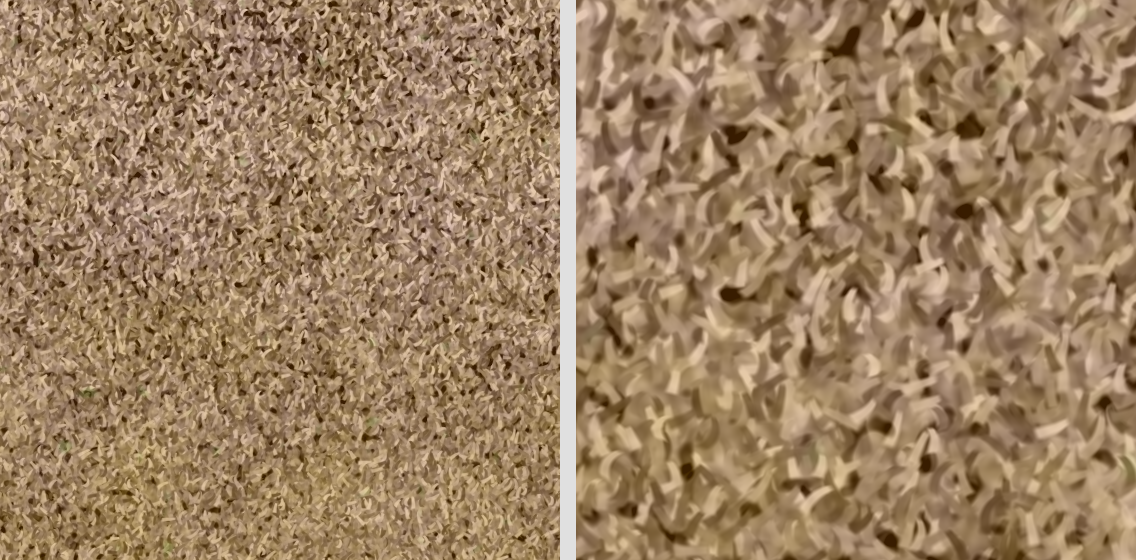
Left: the whole. Right: its middle third, enlarged.
This texture is drawn by a three.js fragment shader. Its source:

```glsl
// Dry, matted lawn: short straw blades over soil with small dark gaps.

#define CELL_COUNT 44.0      // blade cells across the canvas
#define BLADE_LENGTH 0.65    // half length, in cells
#define BLADE_WIDTH 0.17     // half width, in cells
#define BLADE_CONTRAST 0.27  // brightness spread of the blades
#define UNDER_LAYERS 4       // blade layers below the gaps
#define OVER_LAYERS 2        // blade layers above the gaps
#define GAP_SCALE 62.0       // dark gaps across the canvas
#define GAP_DEPTH 0.34       // darkness of the gaps
#define STRAW vec3(0.62, 0.51, 0.38)
#define YELLOW_SHIFT vec3(0.008, 0.012, -0.055)
#define GREEN_SHIFT vec3(-0.05, 0.02, -0.03)

varying vec2 vUv;

vec2 hash2(vec2 p) {
  vec3 q = fract(p.xyx * vec3(0.1031, 0.1030, 0.0973));
  q += dot(q, q.yzx + 33.33);
  return fract((q.xx + q.yz) * q.zy);
}

// Gradient noise, roughly -0.7 to 0.7
float cornerSlope(vec2 cell, vec2 offset) {
  float angle = 6.2832 * hash2(cell + 57.0).x;
  return dot(vec2(cos(angle), sin(angle)), offset);
}

float gradientNoise(vec2 p) {
  vec2 i = floor(p);
  vec2 f = p - i;
  vec2 u = f * f * f * (f * (f * 6.0 - 15.0) + 10.0);
  vec2 e = vec2(1.0, 0.0);
  float low = mix(cornerSlope(i, f), cornerSlope(i + e, f - e), u.x);
  float high = mix(cornerSlope(i + e.yx, f - e.yx),
                   cornerSlope(i + 1.0, f - 1.0), u.x);
  return mix(low, high, u.y);
}

// Soft, tapered and slightly bent stroke around the origin
float bladeMask(vec2 p, float angle, float halfLength, float bend) {
  vec2 axis = vec2(cos(angle), sin(angle));
  float along = dot(p, axis) / halfLength;
  float across = dot(p, vec2(-axis.y, axis.x)) + bend * along * along;
  float width = BLADE_WIDTH * (1.0 - 0.35 * along);
  float side = 1.0 - smoothstep(0.3 * width, 1.15 * width, abs(across));
  return side * (1.0 - smoothstep(0.65, 1.0, abs(along)));
}

// Paints one scattered layer of blades over the given tone
float paintBlades(vec2 uv, float layer, float tone) {
  vec2 p = uv * CELL_COUNT + layer * vec2(17.37, 29.61);
  vec2 home = floor(p);
  for (int y = -1; y <= 1; y++) {
    for (int x = -1; x <= 1; x++) {
      vec2 cell = home + vec2(float(x), float(y));
      vec2 key = cell + layer * 71.0;
      vec2 place = hash2(key);
      vec2 shape = hash2(key + 211.0);
      vec2 pose = hash2(key + 437.0);
      float angle = 1.35 + 1.5 * (pose.x + pose.y - 1.0);
      float halfLength = BLADE_LENGTH * mix(0.55, 1.0, shape.x);
      float mask = bladeMask(p - cell - place, angle, halfLength,
                             0.3 * (pose.x - pose.y));
      float bladeTone = BLADE_CONTRAST * (2.0 * shape.y - 1.0) + 0.03;
      tone = mix(tone, bladeTone, mask * 0.9);
    }
  }
  return tone;
}

void main() {
  vec2 uv = vUv;
  float patches = gradientNoise(uv * 5.0) + 0.6 * gradientNoise(uv * 13.0 + 9.0);

  // Soil and matted straw
  float tone = 0.3 * gradientNoise(uv * 70.0 + 31.0);
  for (int i = 0; i < UNDER_LAYERS; i++) {
    tone = paintBlades(uv, float(i) + 1.0, tone);
  }

  // Dark gaps, gathered in loose patches
  float gapNoise = gradientNoise(uv * GAP_SCALE * vec2(1.15, 1.0) + 83.0);
  float gap = smoothstep(0.12, 0.45, gapNoise + 0.22 * patches);
  tone -= GAP_DEPTH * gap;

  // Top blades
  for (int i = 0; i < OVER_LAYERS; i++) {
    tone = paintBlades(uv, float(i + UNDER_LAYERS) + 1.0, tone);
  }

  // Fine grain, broad shading and a softer foreground
  tone += 0.1 * gradientNoise(uv * 125.0 + 5.0) - 0.045 * patches;
  tone *= mix(0.82, 1.12, smoothstep(0.1, 0.9, uv.y));
  tone = clamp(tone, -0.4, 0.28);

  // Straw hue: warm foreground, yellow and grey flecks, rare green
  float hue = 0.9 * gradientNoise(uv * 48.0 + 19.0) + 0.9 * gradientNoise(uv * 6.0 + 41.0);
  hue += 0.35 - 0.7 * smoothstep(0.0, 0.7, uv.y);
  float green = smoothstep(0.38, 0.6, gradientNoise(uv * 22.0 + 67.0));
  vec3 color = STRAW + tone + YELLOW_SHIFT * hue + GREEN_SHIFT * green;
  gl_FragColor = vec4(clamp(color, 0.0, 1.0), 1.0);
}
```
